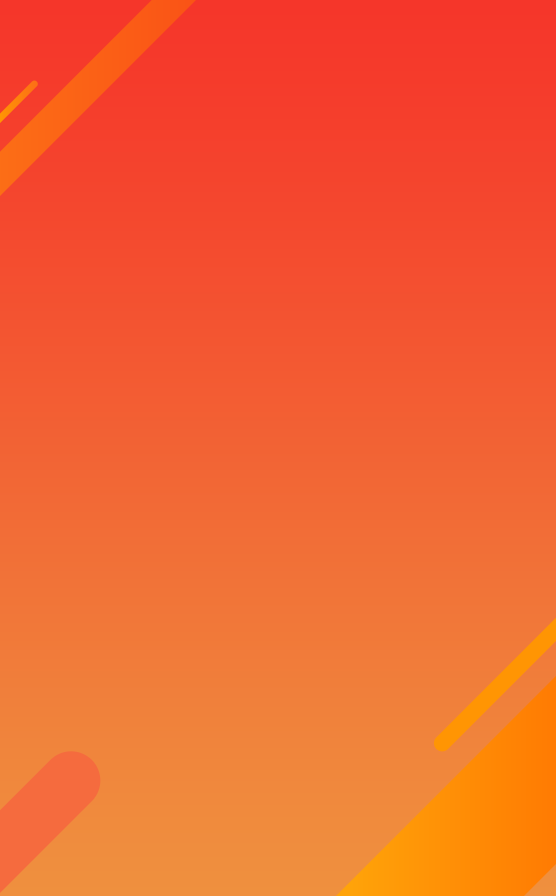
This background is drawn by a WebGL 1 fragment shader. Its source:

```glsl
precision highp float;
// Warm red-to-orange gradient with rounded diagonal bars in three corners.

uniform vec2 u_resolution;

const vec3 RED = vec3(0.962, 0.210, 0.165);
const vec3 APRICOT = vec3(0.938, 0.565, 0.245);
const vec3 CORAL = vec3(0.960, 0.420, 0.243);
const vec3 AMBER = vec3(1.000, 0.640, 0.035);
const vec3 GOLD = vec3(1.000, 0.585, 0.012);
const vec3 TANGERINE = vec3(1.000, 0.480, 0.010);
const vec3 FLAME = vec3(0.990, 0.430, 0.085);
const vec3 SCARLET = vec3(0.980, 0.325, 0.085);

// Signed distance to a bar with round ends, running at 45 degrees from start.
float diagonalBar(vec2 p, vec2 start, float len, float radius) {
  vec2 dir = vec2(0.70711);
  vec2 q = p - start;
  return length(q - dir * clamp(dot(q, dir), 0.0, len)) - radius;
}

// Horizontal blend between two colours over the range x0..x1.
vec3 ramp(vec3 left, vec3 right, float x0, float x1, float x) {
  return mix(left, right, clamp((x - x0) / (x1 - x0), 0.0, 1.0));
}

// Lays a shape over the base with an edge one pixel wide.
vec3 paint(vec3 base, vec3 ink, float dist, float pixel) {
  return mix(base, ink, clamp(0.5 - dist / pixel, 0.0, 1.0));
}

// Vertical gradient, eased a little at both ends.
vec3 backdrop(float height) {
  float t = 1.0 - height;
  return mix(RED, APRICOT, mix(t, smoothstep(0.0, 1.0, t), 0.4));
}

void main() {
  // Both axes are measured in canvas heights.
  float pixel = 1.0 / u_resolution.y;
  vec2 p = gl_FragCoord.xy * pixel;
  vec3 color = backdrop(p.y);

  // Upper left: broad band and thin streak
  float band = diagonalBar(p, vec2(-0.065, 0.741), 0.46, 0.0175);
  color = paint(color, ramp(FLAME, SCARLET, 0.0, 0.22, p.x), band, pixel);
  float streak = diagonalBar(p, vec2(-0.0616, 0.8063), 0.1414, 0.0038);
  color = paint(color, ramp(GOLD, FLAME, 0.0, 0.042, p.x), streak, pixel);

  // Lower left: coral bar
  float coralBar = diagonalBar(p, vec2(-0.1206, -0.0711), 0.2828, 0.0326);
  color = paint(color, CORAL, coralBar, pixel);

  // Lower right: slim bar and wide band
  float slimBar = diagonalBar(p, vec2(0.4935, 0.1706), 0.4, 0.0092);
  color = paint(color, GOLD, slimBar, pixel);
  float wideBand = diagonalBar(p, vec2(0.3, -0.1798), 0.75, 0.0742);
  color = paint(color, ramp(AMBER, TANGERINE, 0.39, 0.622, p.x), wideBand, pixel);

  gl_FragColor = vec4(color, 1.0);
}
```
